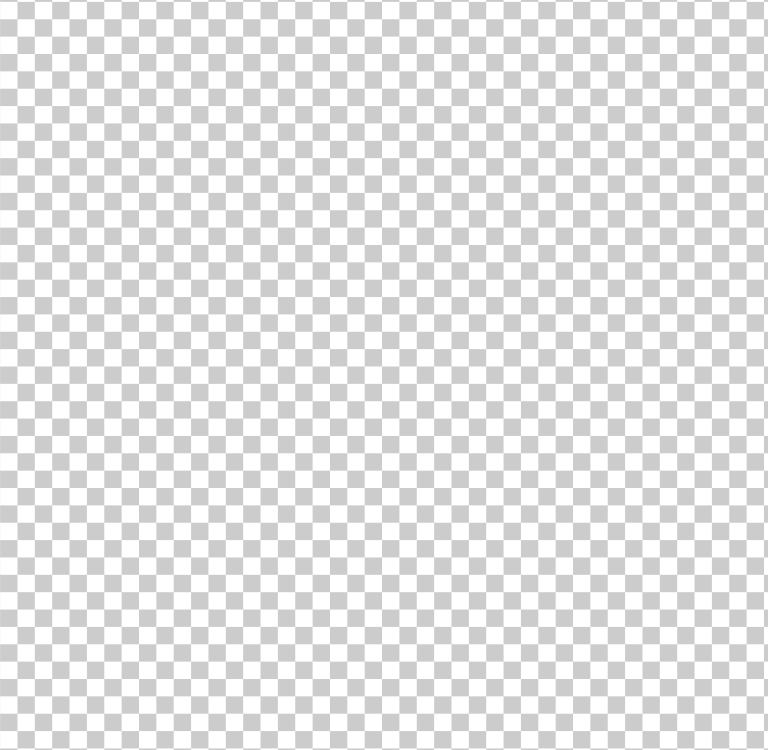
Reproduce this pattern procedurally as a WebGL 2 fragment shader.

```glsl
#version 300 es
precision highp float;
// Checkerboard of light grey and white squares, a little over 44 across and 43 down.
// Each axis is a softened square wave of +1 and -1; the product of the two
// waves gives the colour of the square.

uniform vec2 u_resolution;
out vec4 fragColor;

const vec3 GREY = vec3(0.8);
const vec3 WHITE = vec3(1.0);
const float ROWS = 43.2;                    // squares in the canvas height
const vec2 GRID_ORIGIN = vec2(0.006, 0.09); // first corner, in squares

// Square wave per axis: +1 on even cells, -1 on odd ones, with a linear edge.
vec2 squareWave(vec2 cells, float edgeWidth) {
    vec2 phase = mod(cells, 2.0);
    vec2 edgeDistance = 0.5 - abs(abs(phase - 0.5) - 1.0);
    // Positive distance lies inside odd cells, negative inside even ones.
    return clamp(-edgeDistance / (0.5 * edgeWidth), -1.0, 1.0);
}

// Checker sign: 0 where the cell indices add to an odd number, 1 where even.
float checker(vec2 cells, float edgeWidth) {
    vec2 wave = squareWave(cells, edgeWidth);
    return 0.5 + 0.5 * wave.x * wave.y;
}

void main() {
    // Square cells, scaled by the canvas height
    vec2 cells = gl_FragCoord.xy / u_resolution.y * ROWS - GRID_ORIGIN;

    // Edges blend across one pixel
    float pixelWidth = ROWS / u_resolution.y;
    vec3 color = mix(GREY, WHITE, checker(cells, pixelWidth));

    fragColor = vec4(color, 1.0);
}
```
